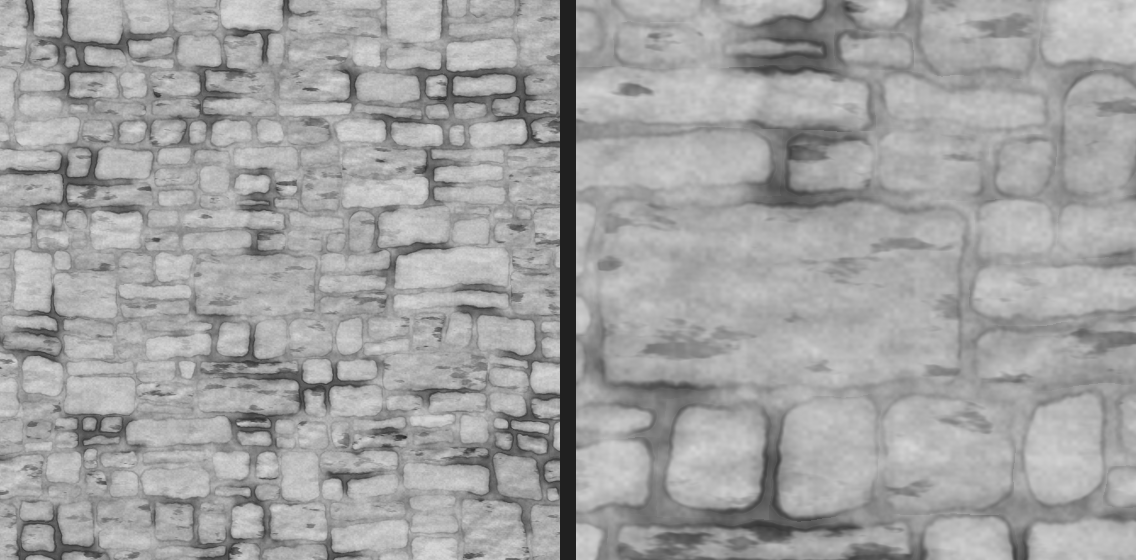
Left: the whole. Right: its middle third, enlarged.
A Shadertoy shader for this texture map:

```glsl
// Weathered grey rubble-stone wall with irregular courses, mortar and dark crevices.

const float ROWS = 11.0;          // main courses over the canvas height
const float COLS = 6.2;           // main blocks over the canvas width
const float JITTER = 0.66;        // irregularity of courses and blocks
const int   SPLITS = 3;           // subdivision passes per block
const float SPLIT_CHANCE = 0.55;
const float MIN_HEIGHT = 0.058;   // lower blocks are not cut into layers
const float TILT = 0.12;          // range of stone rotation
const float STONE_DARK = 0.705;
const float STONE_LIGHT = 0.79;
const float MORTAR = 0.635;
const float CREVICE = 0.17;

struct Stone { vec2 lo; vec2 hi; float id; };

float hash(vec2 p) {
    return fract(sin(dot(p, vec2(127.1, 311.7))) * 43758.545);
}

float noise(vec2 p) {
    vec2 i = floor(p), f = fract(p);
    f = f * f * (3.0 - 2.0 * f);
    return mix(mix(hash(i), hash(i + vec2(1, 0)), f.x),
               mix(hash(i + vec2(0, 1)), hash(i + vec2(1, 1)), f.x), f.y);
}

float fbm(vec2 p) {
    float sum = 0.0, amp = 0.533;
    for (int k = 0; k < 4; k++) {
        sum += amp * noise(p);
        p = mat2(0.96, 0.28, -0.28, 0.96) * p * 2.03 + 17.3;
        amp *= 0.5;
    }
    return sum;
}

// Jittered boundaries of a one-dimensional row of cells
float boundary(float i, float seed) {
    return i + JITTER * (hash(vec2(i, seed)) - 0.5);
}

float cellIndex(float x, float seed) {
    float i = floor(x);
    if (x < boundary(i, seed)) return i - 1.0;
    return x >= boundary(i + 1.0, seed) ? i + 1.0 : i;
}

// Finds the block at p, then cuts it at random into smaller stones
Stone findStone(vec2 p) {
    float row = cellIndex(p.y * ROWS, 3.0);
    float seed = row + 23.0;
    float shift = hash(vec2(row, 8.0));
    float col = cellIndex(p.x * COLS + shift, seed);
    Stone s;
    s.lo = vec2((boundary(col, seed) - shift) / COLS, boundary(row, 3.0) / ROWS);
    s.hi = vec2((boundary(col + 1.0, seed) - shift) / COLS, boundary(row + 1.0, 3.0) / ROWS);
    s.id = hash(vec2(col, row));
    for (int k = 0; k < SPLITS; k++) {
        vec2 size = s.hi - s.lo;
        vec2 key = vec2(s.id * 91.7, float(k));
        if (hash(key) > SPLIT_CHANCE) continue;
        vec2 cut = mix(s.lo, s.hi, mix(0.28, 0.72, hash(key + 5.0)));
        bool upper = false;
        if (size.x > size.y * mix(1.2, 2.6, hash(key + 9.0))) {
            upper = p.x > cut.x;
            if (upper) s.lo.x = cut.x; else s.hi.x = cut.x;
        } else if (size.y > MIN_HEIGHT) {
            upper = p.y > cut.y;
            if (upper) s.lo.y = cut.y; else s.hi.y = cut.y;
        }
        s.id = fract(s.id * 7.31 + (upper ? 0.61 : 0.17));
    }
    return s;
}

// Signed distance to a tilted, rounded stone
float stoneDistance(vec2 p, Stone s) {
    float tilt = TILT * (hash(vec2(s.id, 2.0)) - 0.5);
    vec2 q = p - 0.5 * (s.lo + s.hi);
    q += tilt * vec2(-q.y, q.x);
    float gap = mix(0.002, 0.0065, hash(vec2(s.id, 4.0)));
    vec2 halfSize = 0.5 * (s.hi - s.lo) - gap;
    float radius = min(0.012, 0.6 * min(halfSize.x, halfSize.y));
    vec2 e = abs(q) - halfSize + radius;
    return length(max(e, 0.0)) + min(max(e.x, e.y), 0.0) - radius;
}

void mainImage(out vec4 fragColor, in vec2 fragCoord) {
    vec2 uv = fragCoord / iResolution.y;
    float soft = max(0.0018, 1.0 / iResolution.y);

    // Wandering courses and chipped edges
    vec2 p = uv + 0.022 * (vec2(noise(uv * 6.0), noise(uv * 5.0 + 31.0)) - 0.5);
    p += 0.009 * (vec2(fbm(uv * 28.0), fbm(uv * 28.0 + 57.0)) - 0.5);
    Stone s = findStone(p);
    float d = stoneDistance(p, s) + 0.010 * (fbm(uv * 45.0 + s.id * 60.0) - 0.5);

    // Stone face: tone, flaked relief and horizontal pits
    vec2 local = uv + s.id * 13.0;
    float rough = smoothstep(0.15, 0.9, hash(vec2(s.id, 6.0)));
    float grain = noise(uv * 330.0) - 0.5;
    float face = mix(STONE_LIGHT, STONE_DARK, rough) + 0.16 * (fbm(local * 16.0) - 0.5);
    vec2 flake = local * vec2(34.0, 62.0);
    face += mix(0.16, 0.38, rough) * (fbm(flake) - fbm(flake + vec2(-0.15, 0.4)));
    float pits = smoothstep(0.59, 0.75, fbm(local * vec2(30.0, 78.0)));
    face -= mix(0.07, 0.34, rough) * pits;
    face -= 0.05 * smoothstep(-0.011, 0.0, d);

    // Mortar: smeared and cloudy, darker where it is washed out
    float mortar = MORTAR + 0.30 * (fbm(uv * vec2(22.0, 38.0)) - 0.5);
    mortar += 0.18 * (fbm(uv * 85.0) - 0.5);
    float cover = smoothstep(soft, -soft, d) * mix(0.6, 1.0, hash(vec2(s.id, 7.0)));
    float tone = mix(mortar, face, cover) + 0.06 * grain;

    // Joint outlines, open crevices and soft grime around them
    float open = smoothstep(0.47, 0.78, noise(uv * 13.0 + 71.0) * 0.7 + 0.3 * fbm(uv * 40.0));
    float line = smoothstep(0.0038, 0.0, abs(d - 0.0008));
    float gapDepth = smoothstep(-0.001, 0.003, d) * open;
    tone -= 0.10 * line * noise(uv * 34.0);
    tone -= 0.13 * open * smoothstep(0.014, 0.0, abs(d));
    tone = mix(tone, CREVICE, 0.72 * max(gapDepth * 0.75, line * open));

    fragColor = vec4(vec3(clamp(tone, 0.08, 0.83)), 1.0);
}
```
